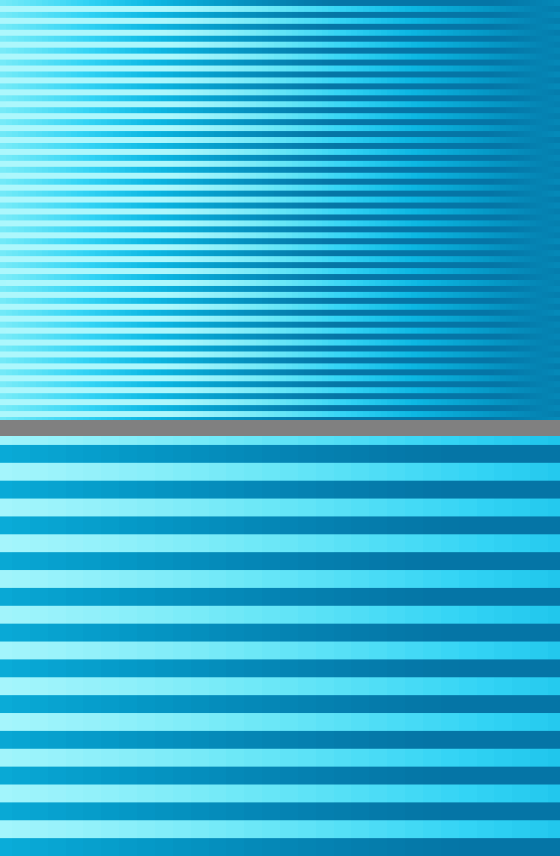
Top: the whole. Bottom: its middle third, enlarged.
Give the GLSL for this pattern, as a WebGL 1 fragment shader.

```glsl
precision highp float;

uniform vec2 u_resolution;

// Six-stop ramp from pale aqua (0) to deep blue (5)
vec3 waterRamp(float depth) {
    vec3 color = mix(vec3(0.68, 0.97, 0.99), vec3(0.43, 0.91, 0.97), clamp(depth, 0.0, 1.0));
    color = mix(color, vec3(0.20, 0.83, 0.96), clamp(depth - 1.0, 0.0, 1.0));
    color = mix(color, vec3(0.05, 0.72, 0.89), clamp(depth - 2.0, 0.0, 1.0));
    color = mix(color, vec3(0.02, 0.60, 0.78), clamp(depth - 3.0, 0.0, 1.0));
    return mix(color, vec3(0.02, 0.46, 0.65), clamp(depth - 4.0, 0.0, 1.0));
}

// Slow swell of depth along a stripe
float swell(float x) {
    return 2.5 - 2.75 * cos(3.14159 * (x - 0.15) / 1.05);
}

// Slight sideways drift of each stripe, from layered sines
float stripeDrift(float row) {
    return 0.008 * sin(row * 1.3) + 0.005 * sin(row * 2.9 + 1.0);
}

void main() {
    // Square cells, 94 across, with rows counted down from the top edge
    float column = (floor(gl_FragCoord.x / u_resolution.x * 94.0) + 0.5) / 94.0;
    float pairs = (u_resolution.y - gl_FragCoord.y) / u_resolution.x * 47.0;
    float x = column + stripeDrift(floor(pairs));

    // Alternate stripes run half a swell apart
    vec3 lightStripe = waterRamp(swell(x));
    vec3 darkStripe = waterRamp(swell(x + 0.46));

    // Signed distance to the stripe edge, smoothed over one pixel
    float edge = abs(fract(pairs + 0.25) - 0.5) - 0.25;
    float lightMask = clamp(0.5 + edge * u_resolution.x / 47.0, 0.0, 1.0);
    gl_FragColor = vec4(mix(darkStripe, lightStripe, lightMask), 1.0);
}
```
